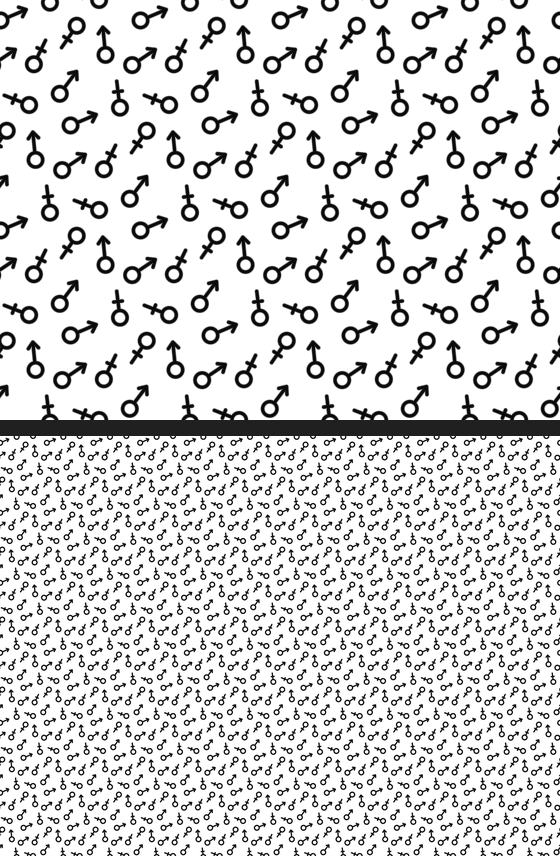
Top: one tile. Bottom: repeated 3 by 3.
Give the GLSL for this pattern, as a Shadertoy shader.

```glsl
const vec2 REPEATS = vec2(4.0, 3.0);      // canvas size in tile widths
const vec2 ROW_STEP = vec2(0.5, 0.75);    // each row shifts by half a tile
const float RING_RADIUS = 0.051;
const float HALF_STROKE = 0.0132;
const vec3 PAPER = vec3(1.0);
const vec3 INK = vec3(0.04);

// Ring centre x, y, stem angle in degrees, 1 = arrow or 0 = cross
const vec4 SYMBOLS[8] = vec4[8](
    vec4(1.004, 2.854,  23.0, 1.0),
    vec4(0.754, 2.608,  95.6, 1.0),
    vec4(0.944, 2.535,  34.0, 1.0),
    vec4(0.427, 2.330,  53.0, 1.0),
    vec4(0.548, 2.816, 235.3, 0.0),
    vec4(0.242, 2.541,  64.0, 0.0),
    vec4(0.857, 2.231,  97.0, 0.0),
    vec4(0.208, 2.250, 158.7, 0.0));

// Offset to the nearest copy of a point on the staggered lattice
vec2 wrapStaggered(vec2 d, vec2 rowStep) {
    d -= rowStep * round(d.y / rowStep.y);
    d.x -= round(d.x);
    return d;
}

vec2 rotate(vec2 p, float angle) {
    float c = cos(angle), s = sin(angle);
    return vec2(c * p.x - s * p.y, s * p.x + c * p.y);
}

float segmentDistance(vec2 p, vec2 a, vec2 b) {
    vec2 ab = b - a;
    float t = clamp(dot(p - a, ab) / dot(ab, ab), 0.0, 1.0);
    return length(p - a - ab * t);
}

// Ring at the origin with a stem along +x
float ringStem(vec2 p, float radius, float stemEnd) {
    float ring = abs(length(p) - radius);
    return min(ring, segmentDistance(p, vec2(radius, 0.0), vec2(stemEnd, 0.0)));
}

float arrowSymbol(vec2 p, float radius) {
    vec2 tip = vec2(0.199, 0.0);
    vec2 barb = tip + 0.057 * vec2(-0.766, 0.643);
    float head = segmentDistance(vec2(p.x, abs(p.y)), tip, barb);
    return min(ringStem(p, radius, tip.x), head);
}

float crossSymbol(vec2 p, float radius) {
    vec2 barEnd = vec2(0.116, 0.031);
    float bar = segmentDistance(p, barEnd, barEnd * vec2(1.0, -1.0));
    return min(ringStem(p, radius, 0.190), bar);
}

void mainImage(out vec4 fragColor, in vec2 fragCoord) {
    vec2 p = fragCoord / iResolution.xy * REPEATS;
    float pixel = REPEATS.y / iResolution.y;

    // Nearest stroke among all symbols
    float dist = 1.0;
    for (int i = 0; i < 8; i++) {
        vec4 symbol = SYMBOLS[i];
        vec2 q = wrapStaggered(p - symbol.xy, ROW_STEP);
        q = rotate(q, -radians(symbol.z));
        float d = symbol.w > 0.5 ? arrowSymbol(q, RING_RADIUS) : crossSymbol(q, RING_RADIUS);
        dist = min(dist, d);
    }

    // Smooth-edged ink
    float coverage = 1.0 - smoothstep(-0.9 * pixel, 0.9 * pixel, dist - HALF_STROKE);
    fragColor = vec4(mix(PAPER, INK, coverage), 1.0);
}
```
